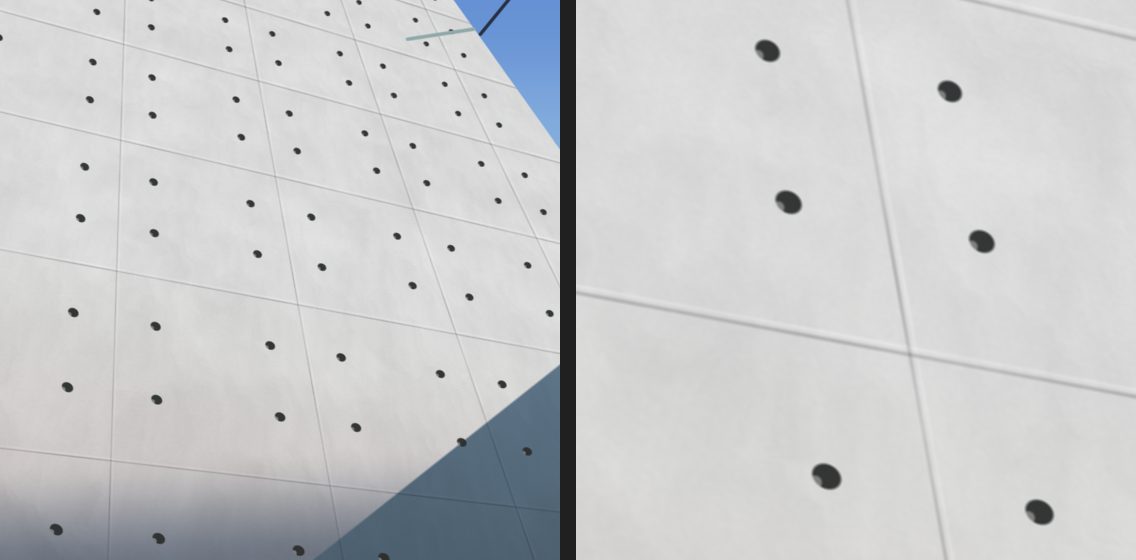
Left: the whole. Right: its middle third, enlarged.
Reproduce this texture procedurally as a Shadertoy shader.

```glsl
// A concrete wall seen in perspective: square panels, each with four tie holes,
// under a corner of sky and a cast shadow. A homography maps panel units to the
// canvas; its inverse gives each pixel its panel, and gradient noise adds stains.

const vec3 CONCRETE_LOW  = vec3(0.79, 0.77, 0.765);
const vec3 CONCRETE_HIGH = vec3(0.85, 0.855, 0.85);
const vec3 SHADOW_SOFT   = vec3(0.43, 0.46, 0.51);
const vec3 SHADOW_HARD   = vec3(0.325, 0.405, 0.47);
const vec3 HOLE_DARK     = vec3(0.17, 0.18, 0.18);
const vec3 HOLE_LIP      = vec3(0.56, 0.56, 0.55);
const vec3 SKY_TOP       = vec3(0.40, 0.57, 0.83);
const vec3 SKY_LOW       = vec3(0.52, 0.68, 0.87);
const vec3 ROD_PALE      = vec3(0.57, 0.66, 0.67);
const vec3 ROD_DARK      = vec3(0.15, 0.19, 0.25);

// Panel units to canvas units (homogeneous, column by column)
const mat3 PANEL_TO_CANVAS = mat3(0.444, -0.0329, 0.0895,
                                  0.057,  0.4541, 0.224,
                                  0.1979, 0.1771, 1.0);

vec2 hashGradient(vec2 cell) {
    vec2 q = vec2(dot(cell, vec2(127.1, 311.7)), dot(cell, vec2(269.5, 183.3)));
    return 2.0 * fract(sin(q) * 43758.5) - 1.0;
}

float gradientNoise(vec2 p) {
    vec2 i = floor(p), f = fract(p);
    vec2 w = f * f * f * (f * (f * 6.0 - 15.0) + 10.0);
    vec2 e = vec2(0.0, 1.0);
    float a = dot(hashGradient(i), f);
    float b = dot(hashGradient(i + e.yx), f - e.yx);
    float c = dot(hashGradient(i + e.xy), f - e.xy);
    float d = dot(hashGradient(i + e.yy), f - e.yy);
    return mix(mix(a, b, w.x), mix(c, d, w.x), w.y);
}

float fbm(vec2 p) {
    float sum = 0.0, amp = 0.5;
    for (int i = 0; i < 5; i++) {
        sum += amp * gradientNoise(p);
        p = mat2(1.6, 1.2, -1.2, 1.6) * p + 7.3;
        amp *= 0.55;
    }
    return sum;
}

// Coverage of a shape from its signed distance
float cover(float dist, float blur) {
    return 1.0 - smoothstep(-blur, blur, dist);
}

float segmentDistance(vec2 p, vec2 a, vec2 b) {
    vec2 ab = b - a;
    return length(p - a - ab * clamp(dot(p - a, ab) / dot(ab, ab), 0.0, 1.0));
}

// Canvas distance (signed) to the nearest whole value of a panel coordinate
float jointDistance(float coord, float pixel) {
    float slope = length(vec2(dFdx(coord), dFdy(coord)));
    return (coord - round(coord)) * pixel / max(slope, 1e-6);
}

// Dark groove with a faint lit edge beside it
vec3 drawJoint(vec3 col, float dist, float strength, float blur) {
    col *= 1.0 - strength * cover(abs(dist) - 0.0011, blur);
    return col * (1.0 + 0.25 * strength * cover(abs(dist - 0.004) - 0.001, blur));
}

vec3 wallBase(vec2 p, vec2 panel) {
    vec3 col = mix(CONCRETE_LOW, CONCRETE_HIGH, smoothstep(0.12, 0.62, p.y + 0.2 * p.x));
    float clouds = fbm(panel * 2.3 + 0.8 * fbm(panel * 1.7));
    float streaks = fbm(panel * vec2(13.0, 4.0) + 3.0 * clouds);
    float grain = gradientNoise(panel * 65.0);
    return col + 0.075 * clouds + 0.04 * streaks + 0.012 * grain;
}

// Dark tilted ellipse whose lower left is a lit lip
vec3 drawHole(vec3 col, vec2 p, vec2 panel, float blur) {
    vec2 cell = floor(panel), f = panel - cell;
    vec2 home = cell + mix(vec2(0.2, 0.31), vec2(0.8, 0.705), step(0.5, f));
    vec3 h = PANEL_TO_CANVAS * vec3(home, 1.0);
    float radius = 0.0112 / h.z;
    vec2 q = mat2(0.85, 0.53, -0.53, 0.85) * (p - h.xy / h.z);
    float rim = (length(q * vec2(1.0, 1.3)) - radius) * 0.85;
    float lip = length(q - radius * vec2(-0.45, -0.75)) - 0.46 * radius;
    vec3 hollow = mix(HOLE_DARK, HOLE_LIP, 0.8 * cover(lip, blur));
    return mix(col, hollow, 0.95 * cover(rim, blur));
}

void mainImage(out vec4 fragColor, in vec2 fragCoord) {
    vec2 p = fragCoord / iResolution.xy;
    float pixel = 1.0 / iResolution.y;
    float blur = 0.001 + 0.5 * pixel;
    vec3 h = inverse(PANEL_TO_CANVAS) * vec3(p, 1.0);
    vec2 panel = h.xy / h.z;

    // Concrete, joints and holes
    vec3 col = wallBase(p, panel);
    float wear = 0.13 + 0.12 * gradientNoise(panel * 3.0);
    col = drawJoint(col, jointDistance(panel.x, pixel), wear, blur);
    col = drawJoint(col, jointDistance(panel.y, pixel), wear + 0.03, blur);

    // Soft shade along the foot, then the sharp cast shadow
    float tone = dot(col, vec3(0.333)) / 0.79;
    float footShade = 1.0 - smoothstep(-0.01, 0.2, p.y + 0.03 * (0.5 - p.x));
    col = mix(col, SHADOW_SOFT * tone, footShade);
    float castShade = cover((p.y - 0.349 - 0.792 * (p.x - 1.0)) * 0.784, blur * 1.5);
    col = mix(col, SHADOW_HARD * tone * (0.95 + 0.3 * p.y), castShade);
    col = drawHole(col, p, panel, blur);

    // Sky beyond the wall edge, and the two rods
    float edge = dot(p - vec2(0.81, 1.0), vec2(0.815, 0.58));
    vec3 sky = mix(SKY_LOW, SKY_TOP, smoothstep(0.72, 1.0, p.y));
    col = mix(col, sky, cover(-edge, blur));
    float paleRod = segmentDistance(p, vec2(0.728, 0.93), vec2(0.846, 0.948));
    float darkRod = segmentDistance(p, vec2(0.858, 0.939), vec2(0.912, 1.005));
    col = mix(col, ROD_PALE, cover(paleRod - 0.0032, blur));
    col = mix(col, ROD_DARK, cover(darkRod - 0.003, blur));

    fragColor = vec4(clamp(col, 0.0, 1.0), 1.0);
}
```
